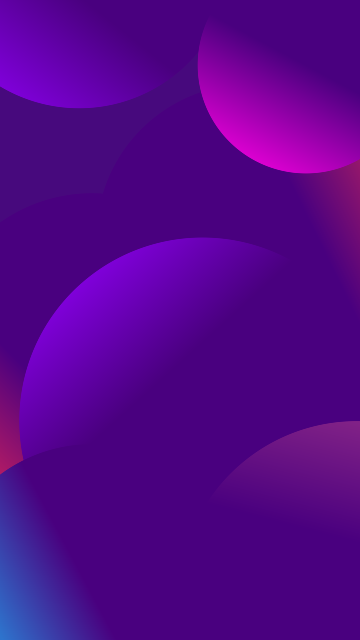
Reproduce this background procedurally as a WebGL 1 fragment shader.

```glsl
precision highp float;
// Overlapping violet discs on a flat ground. Each disc is filled with the
// same deep violet and lit from one side by a linear glow that fades inward.
// Later discs cover earlier ones, so their rims cut the glows below.

uniform vec2 u_resolution;

#define GROUND  vec3(0.280, 0.035, 0.490)
#define VIOLET  vec3(0.288, 0.000, 0.498)
#define PURPLE  vec3(0.500, 0.000, 0.855)
#define MAGENTA vec3(0.860, 0.000, 0.820)
#define CRIMSON vec3(0.580, 0.090, 0.420)
#define ROSE    vec3(0.680, 0.100, 0.400)
#define BLUE    vec3(0.180, 0.450, 0.800)
#define MAUVE   vec3(0.520, 0.140, 0.530)

// Paints a disc; the glow is full at distance peak from the centre along
// toLight and falls to the fill colour over the length reach.
vec3 paintDisc(vec3 below, vec2 p, vec2 center, float radius,
               vec2 toLight, float peak, float reach, vec3 glow) {
    vec2 offset = p - center;
    float depth = peak - dot(offset, normalize(toLight));
    float light = 1.0 - clamp(depth / reach, 0.0, 1.0);
    float halfPixel = 0.5 / u_resolution.x;
    float outside = smoothstep(-halfPixel, halfPixel, length(offset) - radius);
    return mix(mix(VIOLET, glow, light), below, outside);
}

void main() {
    // One unit is the canvas width
    vec2 p = gl_FragCoord.xy / u_resolution.x;
    vec3 color = GROUND;

    // Rear pair, glowing at the right and left borders
    color = paintDisc(color, p, vec2(0.694, 1.118), 0.426,
                      vec2(0.90, 0.44), 0.366, 0.197, CRIMSON);
    color = paintDisc(color, p, vec2(0.255, 0.801), 0.440,
                      vec2(-0.70, -0.71), 0.417, 0.255, ROSE);

    // Top pair, lit from the lower left
    color = paintDisc(color, p, vec2(0.220, 1.905), 0.428,
                      vec2(-0.62, -0.78), 0.428, 0.336, PURPLE);
    color = paintDisc(color, p, vec2(0.850, 1.597), 0.301,
                      vec2(-0.47, -0.88), 0.301, 0.300, MAGENTA);

    // Large central disc, lit from the upper left
    color = paintDisc(color, p, vec2(0.5625, 0.609), 0.509,
                      vec2(-0.67, 0.74), 0.509, 0.347, PURPLE);

    // Front pair at the bottom corners
    color = paintDisc(color, p, vec2(0.255, 0.118), 0.426,
                      vec2(-0.88, -0.47), 0.273, 0.278, BLUE);
    color = paintDisc(color, p, vec2(0.991, 0.113), 0.495,
                      vec2(0.25, 0.97), 0.495, 0.340, MAUVE);

    gl_FragColor = vec4(color, 1.0);
}
```
